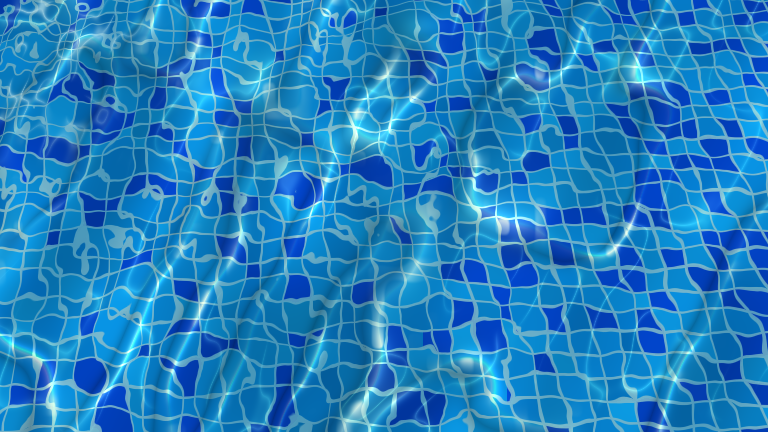
Give the GLSL for this texture, as a WebGL 2 fragment shader.

```glsl
#version 300 es
precision highp float;

uniform vec2 u_resolution;
out vec4 fragColor;

float hash(vec2 p) {
    vec3 q = fract(p.xyx * vec3(0.1031, 0.1030, 0.0973));
    q += dot(q, q.yzx + 33.33);
    return fract((q.x + q.y) * q.z);
}

float noise(vec2 p) {
    vec2 i = floor(p), f = fract(p);
    f = f * f * f * (f * (f * 6.0 - 15.0) + 10.0);
    return mix(mix(hash(i), hash(i + vec2(1, 0)), f.x),
               mix(hash(i + vec2(0, 1)), hash(i + vec2(1, 1)), f.x), f.y);
}

// Coordinates across and along the slanted wave crests
vec2 crestSpace(vec2 p) {
    return vec2(dot(p, vec2(0.91, -0.42)), dot(p, vec2(0.42, 0.91)));
}

float waterHeight(vec2 p) {
    vec2 q = crestSpace(p);
    return noise(q * vec2(13.0, 9.0) + 7.0) + 0.3 * noise(q * vec2(22.0, 19.0) + 31.0);
}

vec2 waterSlope(vec2 p) {
    vec2 e = vec2(0.004, 0.0);
    return vec2(waterHeight(p + e.xy) - waterHeight(p - e.xy),
                waterHeight(p + e.yx) - waterHeight(p - e.yx)) / (2.0 * e.x);
}

// Thin bright filament where the noise crosses its middle value
float filament(vec2 q, float sharpness) {
    return pow(1.0 - abs(2.0 * noise(q) - 1.0), sharpness);
}

// Pool floor seen in perspective, in tile units
vec2 floorTiles(vec2 p) {
    float depth = 1.0 - 0.25 * p.y;
    return vec2((p.x - 0.35) / depth * 17.5,
                (p.y + 0.03 * p.x) / depth * 17.0) + 40.0;
}

vec3 tileColor(vec2 id, float x) {
    float pick = hash(id + 3.0);
    float darkShare = mix(0.17, 0.33, smoothstep(0.5, 1.7, x));
    vec3 color = mix(vec3(0.01, 0.44, 0.75), vec3(0.04, 0.56, 0.82), hash(id + 91.0));
    color = mix(color, vec3(0.005, 0.25, 0.74), step(pick, darkShare));
    return color * (0.93 + 0.14 * hash(id + 57.0));
}

void main() {
    vec2 p = gl_FragCoord.xy / u_resolution.y;
    float corner = 1.0 - smoothstep(0.05, 0.5, length((p - vec2(0.03, 0.9)) * vec2(1.0, 1.2)));

    // Refraction, calmer toward the right
    float strength = mix(0.0021, 0.0011, smoothstep(0.9, 1.7, p.x));
    vec2 refracted = p + strength * (1.0 + 0.5 * corner) * waterSlope(p);
    refracted += corner * 0.014 * (vec2(noise(p * 48.0), noise(p * 48.0 + 19.0)) - 0.5);

    // Tiles and grout
    vec2 tile = floorTiles(refracted);
    vec2 edge = 0.5 - abs(fract(tile) - 0.5);
    vec2 soft = clamp(fwidth(tile), 0.02, 0.25);
    vec2 line = 1.0 - smoothstep(0.062 - 0.5 * soft, 0.062 + 0.6 * soft, edge);
    float grout = max(line.x, line.y);

    // Broad light bands and sharp caustics
    vec2 crest = crestSpace(p);
    vec2 bend = 0.05 * vec2(noise(p * 7.0 + 5.0), noise(p * 7.0 + 45.0));
    vec2 flow = (crest + bend) * vec2(7.5, 2.6);
    float band = noise(flow * 0.9 + 13.0);
    float patches = smoothstep(0.3, 0.75, noise(p * 7.0 + 63.0));
    vec3 caustic = vec3(filament(flow + 0.02, 13.0), filament(flow, 12.0), filament(flow - 0.02, 11.0));
    caustic *= 0.25 + 0.75 * patches;
    float fine = filament((crest + bend) * vec2(13.0, 6.0) + 80.0, 16.0) * patches;

    vec3 color = tileColor(floor(tile), p.x) * (0.82 + 0.32 * band);
    vec3 groutColor = mix(vec3(0.22, 0.55, 0.70), vec3(0.72, 0.86, 0.86),
                          clamp(0.15 + 0.6 * band + 0.5 * caustic.g, 0.0, 1.0));
    color = mix(color, groutColor, 0.88 * grout);
    color += vec3(0.30, 0.36, 0.24) * caustic + vec3(0.15, 0.22, 0.14) * fine;

    // Dark ripple edges and small sun glints
    color *= 1.0 - 0.22 * filament(flow + vec2(0.22, 0.1), 7.0) * (1.0 - caustic.g);
    float glint = smoothstep(0.72, 0.9, noise(p * vec2(24.0, 19.0) + 11.0)) * caustic.g;
    color = mix(color, vec3(0.96, 0.98, 0.91), 0.85 * glint);

    // Broken sky reflections near the upper left
    float glare = filament(crest * vec2(34.0, 17.0) + 4.0 * bend, 7.0);
    glare *= corner * smoothstep(0.3, 0.8, noise(p * 13.0 + 29.0));
    color = mix(color, vec3(0.72, 0.88, 0.92), 0.8 * glare);

    fragColor = vec4(clamp(color, 0.0, 1.0), 1.0);
}
```
